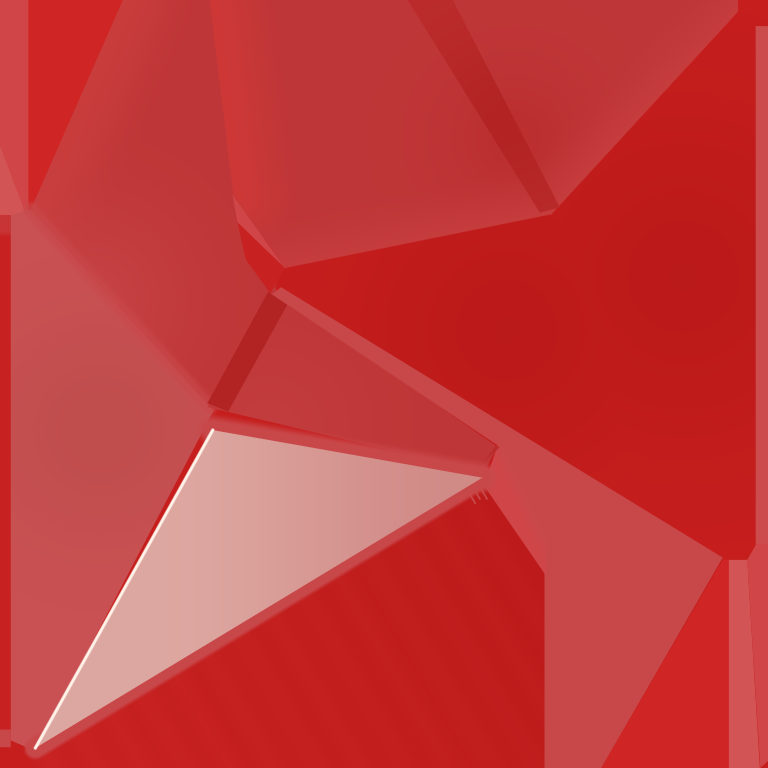
Give the GLSL for this background, as a Shadertoy shader.

```glsl
// Faceted red crystal: flat shaded planes, soft seams and one bright triangular shard.

const vec3 DEEP = vec3(.735, .1, .1);
const vec3 SCARLET = vec3(.78, .13, .13);
const vec3 BRIGHT = vec3(.81, .145, .142);
const vec3 BRICK = vec3(.75, .212, .218);
const vec3 SHADOW = vec3(.7, .137, .137);
const vec3 ROSE = vec3(.786, .282, .29);
const vec3 CORAL = vec3(.815, .272, .282);
const vec3 PINK = vec3(.822, .33, .335);

// Signed distance to the line a-b, positive on its right
float side(vec2 p, vec2 a, vec2 b) {
  vec2 d = normalize(b - a);
  return dot(p - a, vec2(d.y, -d.x));
}

// Distance to the segment from e.xy to e.zw
float segment(vec2 p, vec4 e) {
  vec2 d = e.zw - e.xy, q = p - e.xy;
  return length(q - d * clamp(dot(q, d) / dot(d, d), 0., 1.));
}

float cover(float d, float px) {
  return clamp(.5 + d / px, 0., 1.);
}

// Convex shapes, corners clockwise, two corners per vec4
float tri(vec2 p, vec4 e, vec2 c, float px) {
  float d = min(side(p, e.xy, e.zw), side(p, e.zw, c));
  return cover(min(d, side(p, c, e.xy)), px);
}

float quad(vec2 p, vec4 e, vec4 f, float px) {
  float d = min(side(p, e.xy, e.zw), side(p, e.zw, f.xy));
  return cover(min(d, min(side(p, f.xy, f.zw), side(p, f.zw, e.xy))), px);
}

float glow(vec2 p, vec2 center, float radius) {
  vec2 q = (p - center) / radius;
  return exp(-dot(q, q));
}

float hash(float n) {
  n = fract(n * .1031);
  n *= n + 33.33;
  return fract(n * (n + n));
}

void mainImage(out vec4 fragColor, in vec2 fragCoord) {
  vec2 p = fragCoord / iResolution.xy;
  float px = 1. / iResolution.y;

  // Right plane, darkest in its middle
  float dark = max(glow(p, vec2(.89, .64), .22), glow(p, vec2(.66, .57), .2));
  vec3 col = mix(vec3(.775, .117, .115), DEEP, dark);

  // Lower plane with faint diagonal streaks
  vec3 tone = mix(SCARLET, DEEP + .008, smoothstep(.1, .95, p.x + .6 * p.y));
  tone += .004 * sin(dot(p, vec2(110, 64)));
  col = mix(col, tone, quad(p, vec4(.03, .02, .63, .38), vec4(.72, .25, .72, -.7), px));

  // Left border
  col = mix(col, BRIGHT, cover(.17 - p.x, px) * cover(p.y - .72, px));
  col = mix(col, CORAL, cover(.037 - p.x, px) * cover(p.y - .72, px));
  col = mix(col, PINK, tri(p, vec4(-.002, .815, .034, .72), vec2(-.002, .72), px));
  tone = mix(SCARLET, ROSE, .5 * smoothstep(.69, .7, p.y));
  tone = mix(ROSE, tone, cover(p.y - .05, px));
  col = mix(col, tone, cover(.014 - p.x, px) * cover(.72 - p.y, px) * cover(p.y - .027, px));

  // Upper left facet
  float mask = quad(p, vec4(.16, 1, .273, 1), vec4(.36, .62, .04, .727), px);
  mask = max(mask, tri(p, vec4(.04, .727, .36, .63), vec2(.273, .465), px));
  float rim = segment(p, vec4(.04, .727, .16, 1));
  tone = mix(vec3(.785, .235, .235), BRICK, smoothstep(0., .1, rim));
  col = mix(col, mix(tone, ROSE, .6 * glow(p, vec2(.12, .61), .12)), mask);

  // Top facet with bright rims and a dark crease
  mask = quad(p, vec4(.273, 1, .6, 1), vec4(.371, .651, .304, .746), px);
  mask = max(mask, quad(p, vec4(.371, .651, .55, 1.001), vec4(.976, 1.001, .718, .721), px));
  rim = min(segment(p, vec4(.371, .651, .718, .721)), segment(p, vec4(.718, .721, .961, .984)));
  tone = mix(BRICK, SHADOW + .02, .55 * glow(p, vec2(.67, .82), .09));
  tone = mix(vec3(.78, .24, .245), tone, smoothstep(-.02, .07, rim));
  rim = segment(p, vec4(.273, 1, .304, .746));
  tone = mix(vec3(.805, .22, .215), tone, smoothstep(0., .09, rim));
  col = mix(col, tone, mask * cover(.961 - p.x, px));
  tone = mix(SHADOW + .035, SHADOW, glow(p, vec2(.66, .84), .12));
  col = mix(col, tone, quad(p, vec4(.53, 1.001, .589, 1.001), vec4(.729, .73, .703, .723), px));

  // Notch between the upper facets
  col = mix(col, SCARLET, quad(p, vec4(.309, .711, .371, .651), vec4(.352, .618, .32, .662), px));
  col = mix(col, CORAL, tri(p, vec4(.303, .746, .371, .651), vec2(.309, .711), px));

  // Left facet and its ridge
  mask = quad(p, vec4(.014, .72, .04, .727), vec4(.278, .465, .046, .022), px);
  mask = max(mask, quad(p, vec4(.014, .72, .1, .4), vec4(.046, .022, .014, .036), px));
  tone = mix(vec3(.79, .315, .325), vec3(.75, .305, .3), glow(p, vec2(.13, .44), .14));
  col = mix(col, tone, mask);
  rim = segment(p, vec4(.04, .727, .273, .47));
  col = mix(col, ROSE, .7 - .7 * smoothstep(.004, .014, rim));

  // Middle facet and its crease
  tone = mix(BRICK, ROSE, .3 * glow(p, vec2(.35, .44), .12));
  col = mix(col, tone, quad(p, vec4(.355, .622, .648, .418), vec4(.63, .385, .27, .47), px));
  col = mix(col, SHADOW, quad(p, vec4(.349, .62, .374, .603), vec4(.297, .464, .27, .475), px));

  // Beam, lower panel and elbow
  mask = quad(p, vec4(.354, .617, .366, .626), vec4(.941, .274, .651, .418), px);
  mask = max(mask, quad(p, vec4(.709, .41, .941, .274), vec4(.783, 0, .709, -.01), px));
  col = mix(col, ROSE, mask);
  tone = mix(ROSE, CORAL, smoothstep(0., .02, side(p, vec2(.66, .41), vec2(.715, .29))));
  col = mix(col, tone, quad(p, vec4(.63, .368, .648, .42), vec4(.712, .405, .7105, .251), px));
  col = mix(col, SHADOW + .03, tri(p, vec4(.63, .399, .645, .419), vec2(.651, .418), px));

  // Right border and lower corner
  col = mix(col, ROSE + .015, cover(p.x - .984, px) * cover(.966 - p.y, px) * cover(p.y - .28, px));
  col = mix(col, BRIGHT, quad(p, vec4(.941, .271, .949, .271), vec4(.949, -.01, .777, -.01), px));
  col = mix(col, CORAL, quad(p, vec4(.973, .271, .985, .292), vec4(1.3, .29, .99, 0), px));
  col = mix(col, PINK, quad(p, vec4(.949, .271, .973, .271), vec4(.99, -.01, .949, -.01), px));

  // Shard with soft halo, frayed tip and white edge
  vec2 top = vec2(.277, .44), tip = vec2(.628, .378), foot = vec2(.046, .026);
  col = mix(col, ROSE, 1. - smoothstep(.01, .024, segment(p, vec4(top, tip))));
  col = mix(col, ROSE, 1. - smoothstep(.01, .017, segment(p, vec4(tip, foot))));
  for (float i = 0.; i < 4.; i++) {
    vec2 root = vec2(.611, .358) + i * vec2(.007, .004);
    vec2 end = root + vec2(.007, -.012) * (.8 + .6 * hash(i + 3.));
    col = mix(col, ROSE, cover(.0012 - segment(p, vec4(root, end)), px));
  }
  tone = mix(vec3(.867, .655, .63), vec3(.82, .545, .53), smoothstep(.2, .6, p.x));
  col = mix(col, tone, tri(p, vec4(top, tip), foot, px));
  rim = segment(p, vec4(top, foot));
  col = mix(col, vec3(1, .95, .91), 1. - smoothstep(.0008, .0032, rim));
  fragColor = vec4(col, 1);
}
```
